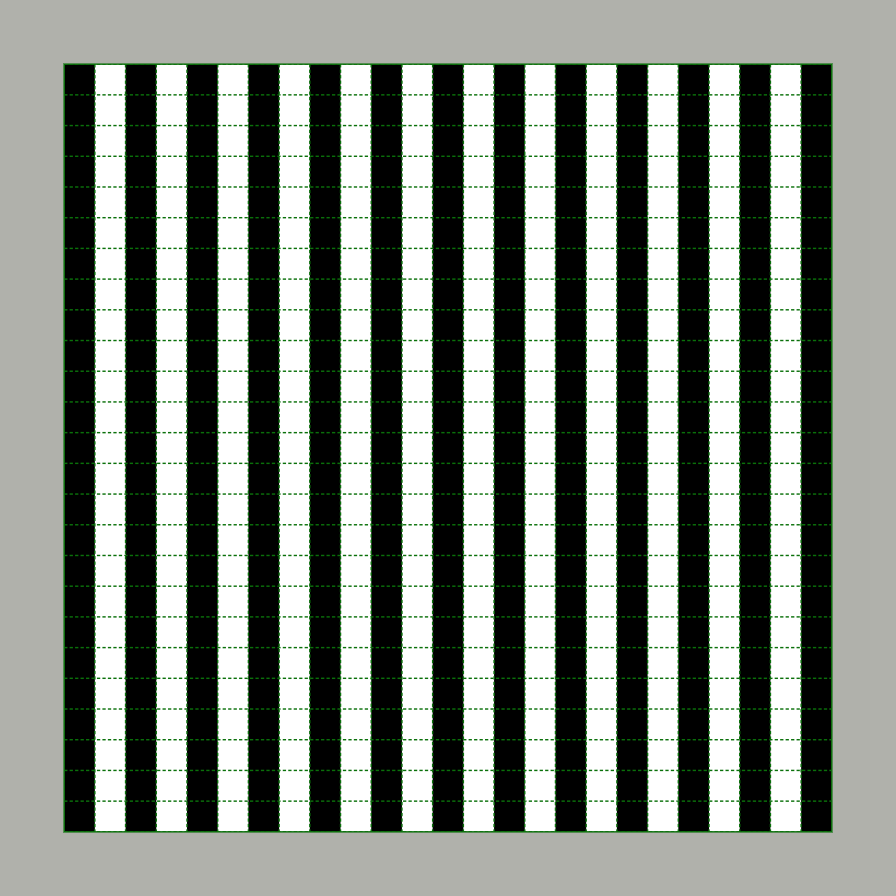
Give the GLSL for this pattern, as a WebGL 2 fragment shader.

```glsl
#version 300 es
precision highp float;

uniform vec2 u_resolution;
out vec4 fragColor;

const float CELLS = 25.0;          // grid cells across and down
const float PANEL_HALF = 0.4284;   // half the side of the striped square
const float LINE_WIDTH = 0.0016;
const float BORDER_WIDTH = 0.0016;
const float DASH_PERIOD = 0.0061;
const float DASH_FILL = 0.6;       // inked part of each dash period

const vec3 MARGIN_GRAY = vec3(0.69, 0.695, 0.67);
const vec3 STRIPE_BLACK = vec3(0.0);
const vec3 STRIPE_WHITE = vec3(1.0);
const vec3 LINE_GREEN = vec3(0.04, 0.44, 0.04);

// Pixel coverage of a half plane; positive distance is inside.
float fill(float dist, float pixel) {
    return clamp(dist / pixel + 0.5, 0.0, 1.0);
}

// Pixel coverage of a band, also right when thinner than a pixel.
float band(float dist, float width, float pixel) {
    return fill(dist + 0.5 * width, pixel) - fill(dist - 0.5 * width, pixel);
}

// Signed distance to the nearest multiple of a period.
float nearest(float x, float period) {
    return x - period * round(x / period);
}

float dashes(float along, float pixel) {
    float offset = nearest(along - 0.5 * DASH_FILL * DASH_PERIOD, DASH_PERIOD);
    return band(offset, DASH_FILL * DASH_PERIOD, pixel);
}

void main() {
    float side = min(u_resolution.x, u_resolution.y);
    float pixel = 1.0 / side;
    vec2 centered = (gl_FragCoord.xy - 0.5 * u_resolution) / side;

    // Distances from the left and top edges of the panel
    vec2 pos = vec2(centered.x + PANEL_HALF, PANEL_HALF - centered.y);
    float cell = 2.0 * PANEL_HALF / CELLS;

    // Alternating columns, black at both ends
    float fromBlackCenter = abs(nearest(pos.x - 0.5 * cell, 2.0 * cell));
    float black = fill(0.5 * cell - fromBlackCenter, pixel);
    vec3 panel = mix(STRIPE_WHITE, STRIPE_BLACK, black);

    // Dashed grid on every cell boundary
    float vertical = band(nearest(pos.x, cell), LINE_WIDTH, pixel) * dashes(pos.y, pixel);
    float horizontal = band(nearest(pos.y, cell), LINE_WIDTH, pixel) * dashes(pos.x, pixel);
    panel = mix(panel, LINE_GREEN, max(vertical, horizontal));

    // Margin and solid border
    float inside = PANEL_HALF - max(abs(centered.x), abs(centered.y));
    vec3 color = mix(MARGIN_GRAY, panel, fill(inside, pixel));
    color = mix(color, LINE_GREEN, band(inside, BORDER_WIDTH, pixel));

    fragColor = vec4(color, 1.0);
}
```
